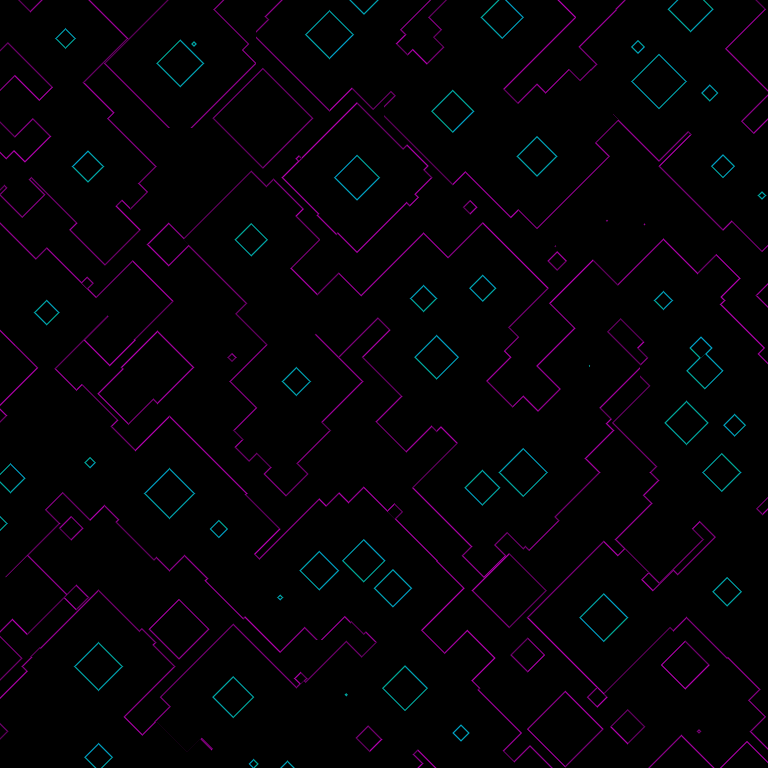
Reproduce this pattern procedurally as a WebGL 1 fragment shader.

```glsl
precision highp float;
// Thin neon outlines: small cyan diamonds inside the merged magenta contour around them.

uniform vec2 u_resolution;

float hash(vec2 p) {
    return fract(sin(dot(p, vec2(127.1, 311.7))) * 43758.5453);
}

// Share of a pixel filter covered by a line at signed distance d
float lineCoverage(float d, float halfWidth, float pixel) {
    float blur = 0.6 * pixel;
    float overlap = min(d + blur, halfWidth) - max(d - blur, -halfWidth);
    return max(overlap, 0.0) / (2.0 * blur);
}

void main() {
    const float CELLS = 12.0;
    float pixel = 1.0 / min(u_resolution.x, u_resolution.y);
    vec2 p = gl_FragCoord.xy * pixel * CELLS;
    vec2 cell = floor(p);

    // Union of diamonds, one per cell; a negative radius shows only its outer contour
    float field = 10.0;
    vec2 side = vec2(0.0);
    vec2 owner = vec2(0.0);
    for (int y = -1; y <= 1; y++) {
        for (int x = -1; x <= 1; x++) {
            vec2 id = cell + vec2(float(x), float(y));
            vec2 center = id + vec2(hash(id + 3.7), hash(id + 41.3));
            vec2 offset = p - center;
            float radius = mix(-0.82, 0.43, hash(id + 87.9));
            float d = abs(offset.x) + abs(offset.y) - radius;
            if (d < field) {
                field = d;
                side = sign(offset);
                owner = id;
            }
        }
    }

    // Diamond distance to perpendicular distance, in canvas units
    float toCanvas = 0.70711 / CELLS;
    float inner = lineCoverage(field * toCanvas, 0.0006, pixel);
    float outer = lineCoverage((field - 0.82) * toCanvas, 0.0006, pixel);

    // Each side of a diamond glows with its own strength
    float glow = hash(owner + 7.3 * side);
    vec3 cyan = mix(vec3(0.0, 0.85, 0.75), vec3(0.0, 0.8, 1.0), glow);
    vec3 magenta = vec3(0.92, 0.0, 0.9) * mix(0.5, 1.0, glow);
    gl_FragColor = vec4(cyan * inner + magenta * outer, 1.0);
}
```
